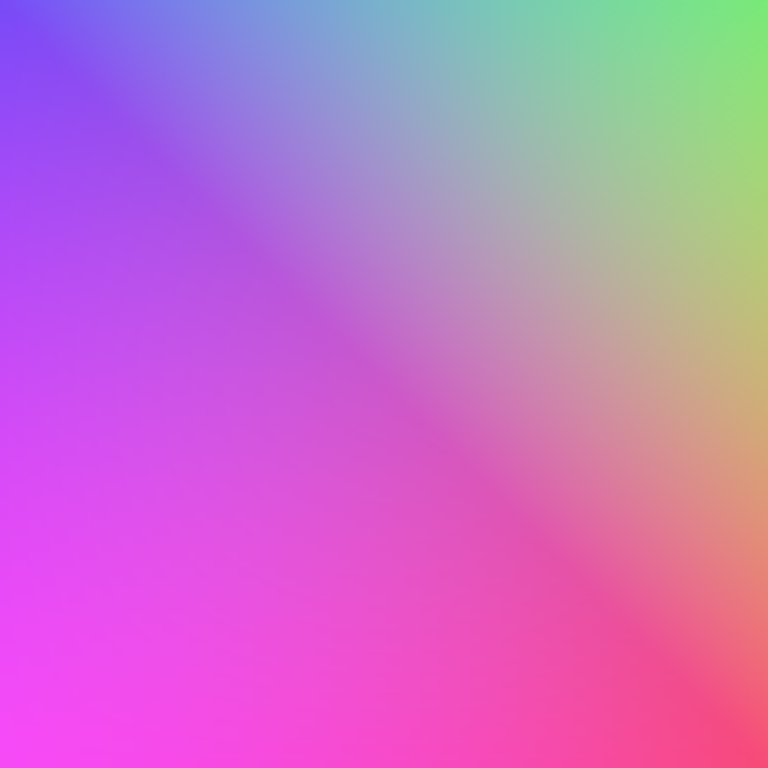
Reproduce this background procedurally as a WebGL 2 fragment shader.

```glsl
#version 300 es
precision highp float;
// Four-corner colour gradient folded along the falling diagonal.

#define LOW_COLOR vec3(0.47, 0.29, 0.465)
#define HIGH_COLOR vec3(0.97, 0.915, 0.97)
#define CURVE 0.62
#define CENTER_GREEN 0.8
#define FOLD_SOFTNESS 0.008

uniform vec2 u_resolution;
out vec4 fragColor;

// Rises from 0 to 1, steeper at the start.
vec3 bend(vec3 t) {
    return t * (1.0 + CURVE * (1.0 - t));
}

// Positive part with a slightly rounded corner.
float softPositive(float v) {
    return 0.5 * (v + sqrt(v * v + FOLD_SOFTNESS * FOLD_SOFTNESS));
}

void main() {
    vec2 uv = gl_FragCoord.xy / u_resolution;

    // Red fades upward, blue fades rightward, green grows past the diagonal.
    float pastFold = softPositive(uv.x + uv.y - 1.0);
    vec3 amount = clamp(vec3(1.0 - uv.y, pastFold, 1.0 - uv.x), 0.0, 1.0);
    vec3 color = mix(LOW_COLOR, HIGH_COLOR, bend(amount));

    // Gentle green lift in the middle, zero at every edge.
    vec2 arch = uv * (1.0 - uv);
    color.g += CENTER_GREEN * arch.x * arch.y;

    fragColor = vec4(color, 1.0);
}
```
